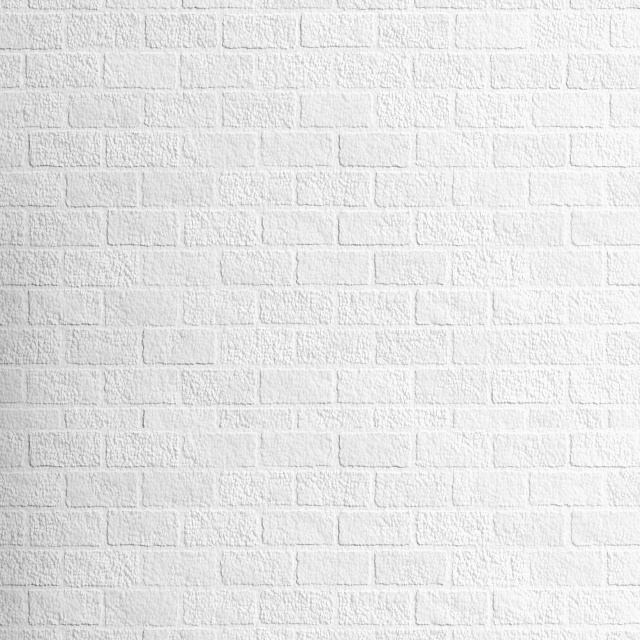
Give the GLSL for this texture, as a three.js fragment shader.

```glsl
varying vec2 vUv;

const vec2 PITCH = vec2(0.121, 0.0617);       // brick plus joint
const float FIRST_COURSE = 0.0165;            // depth of the first joint below the top
const float EVEN_START = 0.1015;
const float ODD_START = 0.041;
const float COURSE_JITTER = 0.005;
const float JOINT_HALF = 0.0031;
const float CORNER_RADIUS = 0.006;
const float SEAM_DEPTH = 0.668;               // below this the wall sheet starts over
const float SHEET_SHIFT = 0.469;
const vec2 TO_LIGHT = vec2(0.0018, -0.0014);  // light falls from the upper right
const float SHADOW_GAIN = 0.33;
const float GLINT_GAIN = 0.2;
const float GLINT_LIMIT = 0.22;
const float PIT_DARKNESS = 0.075;
const float GRAIN_SLANT = 0.1;
const vec2 COARSE_GRAIN = vec2(95.0, 70.0);
const vec2 FINE_GRAIN = vec2(235.0, 165.0);
const float SHADE_LEFT = 0.835;
const float SHADE_RIGHT = 0.95;
const float MORTAR_LIFT = 0.014;

float hash(vec2 p) {
  return fract(sin(dot(p, vec2(127.1, 311.7))) * 4375.85);
}

// Distance to the nearest scattered point
float cellular(vec2 p) {
  vec2 cell = floor(p);
  vec2 local = fract(p);
  float nearest = 2.0;
  for (int y = -1; y <= 1; y++) {
    for (int x = -1; x <= 1; x++) {
      vec2 offset = vec2(float(x), float(y));
      vec2 id = cell + offset;
      vec2 toPoint = offset + vec2(hash(id), hash(id + 37.3)) - local;
      nearest = min(nearest, dot(toPoint, toPoint));
    }
  }
  return sqrt(nearest);
}

// Layered sines, roughly -1 to 1
float waves(vec2 p) {
  float sum = 0.0;
  float weight = 0.5;
  for (int i = 0; i < 4; i++) {
    sum += weight * sin(p.x + 1.7 * sin(p.y)) * cos(p.y + 1.3 * sin(p.x * 0.7));
    p = mat2(1.4, 1.1, -1.1, 1.4) * p + 2.3;
    weight *= 0.6;
  }
  return sum;
}

// Course and column of the brick, with the position inside it
vec2 brickId(vec2 p, out vec2 local) {
  float course = floor((p.y - FIRST_COURSE) / PITCH.y);
  float start = mix(EVEN_START, ODD_START, mod(course, 2.0));
  start += (hash(vec2(course, 5.0)) - 0.5) * COURSE_JITTER;
  vec2 grid = (p - vec2(start, FIRST_COURSE)) / PITCH;
  local = (fract(grid) - 0.5) * PITCH;
  return floor(grid);
}

// x: surface height, y: brick coverage, z: pitting
vec3 wallSurface(vec2 p) {
  vec2 local;
  vec2 id = brickId(p, local);
  vec2 slanted = p + vec2(GRAIN_SLANT * p.y, 0.0);
  float coarse = cellular(slanted * COARSE_GRAIN + 0.6 * waves(p * 90.0));
  float fine = cellular(slanted * FINE_GRAIN + 0.4 * waves(p.yx * 150.0));

  // Rounded brick, slightly tilted, with a ragged outline
  float tilt = (hash(id + 5.8) - 0.5) * 0.02;
  local += tilt * vec2(-local.y, local.x);
  local += (vec2(hash(id + 3.1), hash(id + 8.7)) - 0.5) * 0.002;
  vec2 inset = JOINT_HALF + 0.0016 * vec2(hash(id + 1.9), hash(id + 6.3));
  vec2 q = abs(local) - PITCH * 0.5 + inset + CORNER_RADIUS;
  float edge = length(max(q, 0.0)) + min(max(q.x, q.y), 0.0) - CORNER_RADIUS;
  edge += 0.0012 * waves(p * 130.0) + 0.0022 * (coarse - 0.45) + 0.0012 * (fine - 0.45);
  float brick = 1.0 - smoothstep(-0.0018, 0.0014, edge);

  // Rough patches in the plaster, smoother in the joints
  float patchy = smoothstep(-0.5, 0.7, waves(p * 34.0) + hash(id + 4.4) - 0.5);
  float rough = mix(0.3, 0.34 + 0.5 * patchy, brick);
  float relief = 0.45 + 0.45 * hash(id + 2.6) + 0.45 * waves(p * 45.0);
  float height = brick * max(relief, 0.25) - rough * (0.6 * coarse + 0.75 * fine);
  return vec3(height, brick, rough * (0.5 * coarse + fine - 0.7));
}

void main() {
  vec2 p = vec2(vUv.x, 1.0 - vUv.y);
  float depth = p.y;
  p.y -= SHEET_SHIFT * step(SEAM_DEPTH, depth);

  // Relief lighting
  vec3 surface = wallSurface(p);
  float rise = wallSurface(p + TO_LIGHT).x - surface.x;
  float sideGain = mix(1.2, 0.9, vUv.x);
  float relief = -SHADOW_GAIN * max(rise, 0.0);
  relief += GLINT_GAIN * clamp(-rise, 0.0, GLINT_LIMIT) - PIT_DARKNESS * surface.z;

  // Broad light across the wall, dimmest at the left
  float tone = mix(SHADE_LEFT, SHADE_RIGHT, 1.0 - pow(1.0 - vUv.x, 1.6));
  tone -= 0.085 * exp(-vUv.x * 13.0) * smoothstep(0.1, 0.55, depth);
  tone += 0.012 * smoothstep(0.3, 0.0, depth) * (1.0 - vUv.x);

  // Brick to brick variation and stains
  vec2 local;
  vec2 id = brickId(p, local);
  tone += surface.y * 0.02 * (hash(id + 9.2) - 0.5);
  tone += MORTAR_LIFT * (1.0 - surface.y) + 0.009 * waves(p * 22.0);

  gl_FragColor = vec4(vec3(clamp(tone + relief * sideGain, 0.0, 0.98)), 1.0);
}
```
